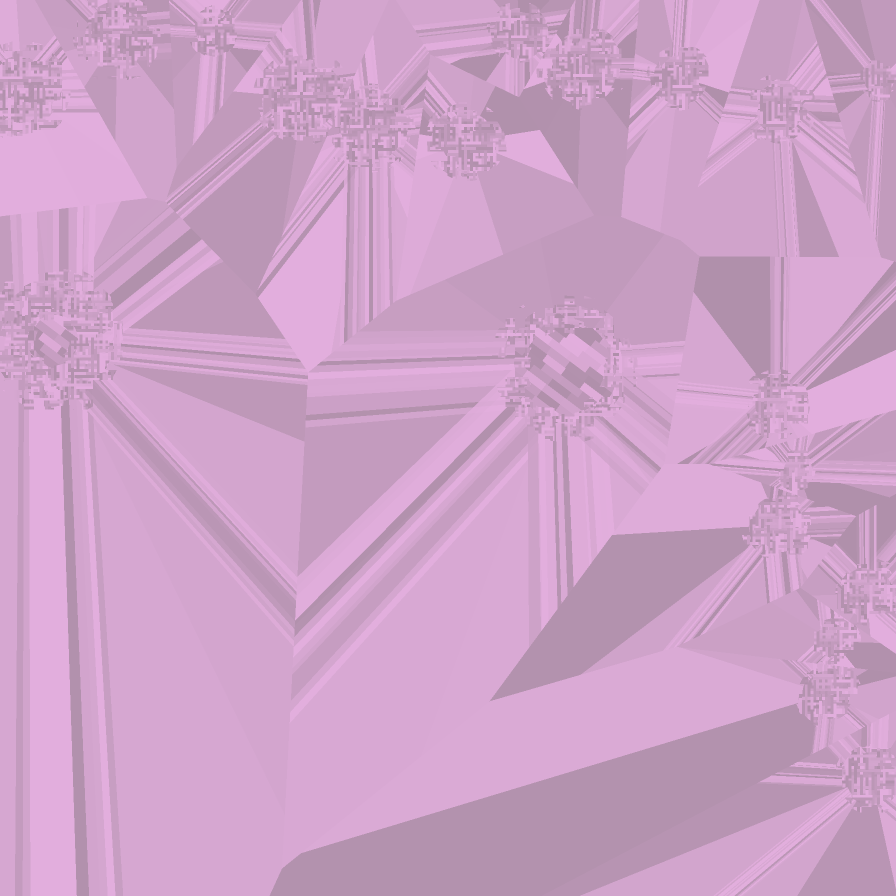
Reproduce this background procedurally as a Shadertoy shader.

```glsl
// Faceted mauve relief: straight-edged cells with fans, streak bundles and woven knots.

const float TAU = 6.2831853;

float hash(vec2 p) {
    vec3 q = fract(p.xyx * 0.1031);
    q += dot(q, q.yzx + 33.33);
    return fract((q.x + q.y) * q.z);
}

// Knot centre in xy, radius in z: two large ones, a top row and a right-hand column.
vec3 knot(int i) {
    float n = float(i);
    float a = hash(vec2(n, 3.0)), b = hash(vec2(n, 8.0)), c = hash(vec2(n, 15.0));
    if (i < 2) return vec3(mix(vec2(0.06, 0.62), vec2(0.63, 0.59), n), 0.066);
    float radius = mix(0.016, 0.044, c);
    if (i < 13) return vec3((n - 1.5 + 0.8 * (a - 0.5)) / 11.0, 0.83 + 0.14 * b, radius);
    return vec3(0.84 + 0.14 * a, 0.1 + 0.48 * (n - 12.6 + 0.5 * b) / 7.0, radius * 0.8);
}

// Flat wedges around a centre, with uneven borders.
float fan(vec2 d, float id) {
    float count = 9.0;
    float turn = fract(atan(d.y, d.x) / TAU + 0.13 * id) * count;
    float wedge = floor(turn);
    float border = 0.15 + 0.7 * hash(vec2(wedge, id + 40.0));
    wedge = mod(wedge + step(border, fract(turn)), count);
    return hash(vec2(wedge, id + 70.0));
}

// Bundles of nearly parallel streaks leaving the knot in compass directions.
float addStreaks(float tone, vec2 d, float radius, float id) {
    for (int s = 0; s < 8; s++) {
        vec2 key = vec2(float(s), id + 100.0);
        if (hash(key) < 0.48) continue;
        float angle = (float(s) + 0.35 * (hash(key + 20.0) - 0.5)) * TAU / 8.0;
        vec2 dir = vec2(cos(angle), sin(angle));
        float along = dot(d, dir);
        float width = radius * mix(0.25, 0.7, hash(key + 40.0)) * (1.0 + 0.9 * along);
        float across = (d.y * dir.x - d.x * dir.y) / width;
        if (along < 0.0 || abs(across) > 1.0) continue;
        float coarse = hash(vec2(floor(across * 2.7), id + float(s) * 9.0));
        float fine = hash(vec2(floor(across * 7.0), id + float(s) * 13.0));
        tone = mix(tone, fine > 0.55 ? fine : coarse, 0.85);
    }
    return tone;
}

// Thin horizontal and vertical strokes passing over and under each other.
float weave(vec2 d, float id) {
    vec2 q = d / 0.0032;
    vec2 line = floor(q);
    float rowShift = hash(vec2(line.y, id));
    float colShift = hash(vec2(line.x, id + 5.0));
    float horizontal = hash(vec2(floor(q.x / 7.0 + rowShift), line.y + id));
    float vertical = hash(vec2(line.x + id, floor(q.y / 7.0 + colShift) + 50.0));
    return fract(horizontal * 7.3) > fract(vertical * 7.3) ? horizontal : vertical;
}

// Slanted chips in the heart of a large knot.
float chips(vec2 d, float id) {
    vec2 q = vec2(0.8 * d.x - 0.6 * d.y, 0.6 * d.x + 0.8 * d.y);
    float row = floor(q.y / 0.009);
    return hash(vec2(floor(q.x / 0.026 + hash(vec2(row, id))), row + 30.0));
}

vec3 relief(vec2 p) {
    // Straight-edged cell of the nearest knot
    float nearest = 1e5, id = 0.0, radius = 0.0;
    vec2 d = p;
    for (int i = 0; i < 20; i++) {
        vec3 k = knot(i);
        vec2 offset = p - k.xy;
        float power = dot(offset, offset) - k.z * k.z;
        if (power < nearest) {
            nearest = power;
            id = float(i);
            radius = k.z;
            d = offset;
        }
    }

    // Facets, calmer in the wide cells, then the streaks
    bool large = id < 2.0;
    float tone = fan(d, id);
    if (large || id == 13.0) tone = mix(tone, 0.5, 0.36);
    tone = addStreaks(tone, d, radius, id);

    // Ragged woven knot
    float ragged = radius * (0.75 + 0.55 * hash(floor(d / 0.011) + id));
    float reach = length(d);
    if (reach < ragged) tone = mix(tone, weave(d, id), 0.95);
    if (large && reach < mix(0.35, 0.72, id) * ragged) tone = chips(d, id);

    float light = clamp((tone - 0.5) * 1.25 + 0.52, 0.0, 1.0);
    return mix(vec3(0.69, 0.565, 0.67), vec3(0.885, 0.682, 0.865), light);
}

void mainImage(out vec4 fragColor, in vec2 fragCoord) {
    // Four samples per pixel smooth every edge
    vec3 color = vec3(0.0);
    for (int s = 0; s < 4; s++) {
        vec2 shift = vec2(float(s & 1), float(s >> 1)) * 0.5 - 0.25;
        color += relief((fragCoord + shift) / iResolution.y);
    }
    fragColor = vec4(color / 4.0, 1.0);
}
```
